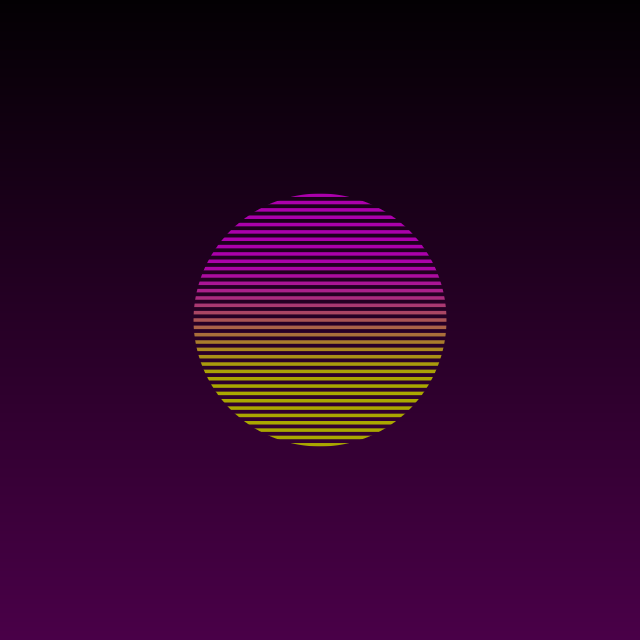
This background is drawn by a WebGL 2 fragment shader. Its source:

```glsl
#version 300 es
precision highp float;
// A striped magenta-to-yellow sun on a dark purple vertical gradient.

#define SUN_CENTER vec2(0.5, 0.5)
#define SUN_RADIUS 0.1976
#define STRIPE_PERIOD 0.01147
#define STRIPE_DUTY 0.48
#define BLEND_HALF_HEIGHT 0.103
#define SKY_TOP vec3(0.012, 0.0, 0.012)
#define SKY_BOTTOM vec3(0.288, 0.0, 0.282)
#define SUN_TOP vec3(0.67, 0.0, 0.67)
#define SUN_BOTTOM vec3(0.665, 0.655, 0.0)

uniform vec2 u_resolution;
out vec4 fragColor;

// Coverage of a shape from its signed distance, smoothed over one pixel.
float coverage(float dist, float pixel) {
    return clamp(0.5 - dist / pixel, 0.0, 1.0);
}

// Signed distance to horizontal bars, one of them centred on y = 0.
float stripeDistance(float y) {
    float phase = abs(fract(y / STRIPE_PERIOD + 0.5) - 0.5);
    return (phase - 0.5 * STRIPE_DUTY) * STRIPE_PERIOD;
}

void main() {
    // Square canvas units, centred if the canvas is not square.
    float side = min(u_resolution.x, u_resolution.y);
    float pixel = 1.0 / side;
    vec2 p = (gl_FragCoord.xy - 0.5 * u_resolution) / side + 0.5 - SUN_CENTER;

    // Sky gradient
    vec3 color = mix(SKY_BOTTOM, SKY_TOP, gl_FragCoord.y / u_resolution.y);

    // Sun colour, disc and stripes
    float blend = smoothstep(-BLEND_HALF_HEIGHT, BLEND_HALF_HEIGHT, p.y);
    vec3 sunColor = mix(SUN_BOTTOM, SUN_TOP, blend);
    float disc = coverage(length(p) - SUN_RADIUS, pixel);
    float stripes = coverage(stripeDistance(p.y), pixel);
    color = mix(color, sunColor, disc * stripes);

    fragColor = vec4(color, 1.0);
}
```
